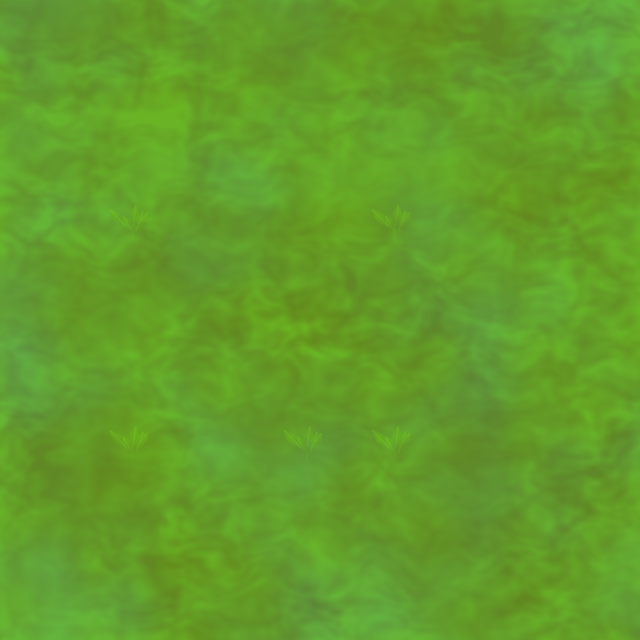
Give the GLSL for this texture, as a three.js fragment shader.

```glsl
varying vec2 vUv;

const vec3 DARK_MOSS = vec3(0.375, 0.535, 0.145);
const vec3 MID_GREEN = vec3(0.388, 0.612, 0.155);
const vec3 LIGHT_GREEN = vec3(0.405, 0.705, 0.165);
const vec3 LEAF_GREEN = vec3(0.42, 0.72, 0.09);
const float PATCH_SCALE = 4.0;
const float CLUMP_SCALE = 10.0;
const float MOTTLE_SCALE = 25.0;
const float GRAIN_SCALE = 54.0;
const float PATCH_GAIN = 1.05;
const float CLUMP_GAIN = 0.8;
const float MOTTLE_GAIN = 0.95;
const float GRAIN_GAIN = 0.65;
const float BLUE_HAZE = 0.13;
const float EDGE_GLOW = 0.3;
const float LEAF_LENGTH = 0.034;
const float LEAF_WIDTH = 0.0055;
const float LEAF_OPACITY = 0.5;
const int LEAVES = 5;

vec2 gradientAt(vec2 cell) {
  float angle = 6.2832 * fract(sin(dot(cell, vec2(127.1, 311.7))) * 43758.5);
  return vec2(cos(angle), sin(angle));
}

float gradientNoise(vec2 p) {
  vec2 i = floor(p);
  vec2 f = fract(p);
  vec2 u = f * f * f * (f * (f * 6.0 - 15.0) + 10.0);
  vec2 e = vec2(1.0, 0.0);
  float low = mix(dot(gradientAt(i), f), dot(gradientAt(i + e), f - e), u.x);
  float high = mix(dot(gradientAt(i + e.yx), f - e.yx),
                   dot(gradientAt(i + 1.0), f - 1.0), u.x);
  return mix(low, high, u.y);
}

// Layered tone: broad patches, clumps, then slightly flattened foliage grain
float foliageTone(vec2 p) {
  vec2 warp = vec2(gradientNoise(p * 14.0 + 3.7), gradientNoise(p * 14.0 + 41.3));
  vec2 q = p + 0.022 * warp;
  vec2 flat_ = q * vec2(0.85, 1.2);
  float density = 1.0 + 1.1 * gradientNoise(p * 5.0 + 71.0);
  float tone = PATCH_GAIN * gradientNoise(q * PATCH_SCALE + 11.5);
  tone += CLUMP_GAIN * gradientNoise(q * CLUMP_SCALE + 23.1);
  tone += density * MOTTLE_GAIN * gradientNoise(flat_ * MOTTLE_SCALE + 5.9);
  tone += density * GRAIN_GAIN * gradientNoise(flat_ * GRAIN_SCALE + 87.4);
  return tone;
}

// Soft lens-shaped leaf growing up from the origin; x is cover, y is its vein
vec2 leaf(vec2 p, float angle, float size) {
  float c = cos(angle);
  float s = sin(angle);
  vec2 q = vec2(c * p.x - s * p.y, s * p.x + c * p.y);
  float along = clamp(q.y / size, 0.0, 1.0);
  float halfWidth = LEAF_WIDTH * sin(3.1416 * along);
  float dist = length(vec2(max(abs(q.x) - halfWidth, 0.0), q.y - along * size));
  float cover = 1.0 - smoothstep(0.0, 0.003, dist);
  float vein = 1.0 - smoothstep(0.0, 0.0022, abs(q.x));
  return vec2(cover * smoothstep(0.0, 0.7, along), vein * cover);
}

// Fan of leaves with uneven lengths and staggered roots
vec2 sprig(vec2 p) {
  vec2 result = vec2(0.0);
  for (int i = 0; i < LEAVES; i++) {
    float k = float(i);
    float angle = (k - 2.0) * 0.38 + 0.15 * sin(k * 4.1);
    float size = LEAF_LENGTH * (0.8 + 0.35 * sin(k * 2.7 + 1.0));
    vec2 root = vec2(0.005 * (k - 2.0), 0.02 + 0.012 * sin(k * 3.3));
    result = max(result, leaf(p - root, angle, size));
  }
  float stem = 1.0 - smoothstep(0.0, 0.003, abs(p.x + 0.12 * p.y));
  stem *= smoothstep(-0.005, 0.005, p.y) * (1.0 - smoothstep(0.02, 0.04, p.y));
  return max(result, vec2(0.5 * stem, 0.0));
}

// Two rows of sprigs; the upper row leaves out its middle one
vec2 sprigs(vec2 p) {
  vec2 result = vec2(0.0);
  for (int row = 0; row < 2; row++) {
    for (int column = 0; column < 3; column++) {
      if (row == 1 && column == 1) continue;
      float c = float(column);
      vec2 base = vec2(0.208 + 0.339 * c - 0.067 * c * c, 0.28 + 0.345 * float(row));
      result = max(result, sprig(p - base));
    }
  }
  return result;
}

void main() {
  float tone = foliageTone(vUv);

  // Thin bright rim along the border
  vec2 border = min(vUv, 1.0 - vUv);
  tone += EDGE_GLOW * (1.0 - smoothstep(0.0, 0.022, min(border.x, border.y)));

  vec3 color = mix(MID_GREEN, DARK_MOSS, clamp(-tone, 0.0, 1.0));
  color = mix(color, LIGHT_GREEN, clamp(tone, 0.0, 1.0));

  // Cool haze drifting over some patches, warmer moss elsewhere
  float haze = gradientNoise(vUv * 4.5 + 52.3) + 0.5 * gradientNoise(vUv * 11.0 + 8.2);
  color.b += BLUE_HAZE * haze * (haze > 0.0 ? 1.0 : 0.45);
  color.r -= 0.02 * haze;

  vec2 plant = sprigs(vUv);
  float shade = 0.75 + 0.5 * gradientNoise(vUv * 60.0);
  color = mix(color, LEAF_GREEN, LEAF_OPACITY * plant.x * shade);
  color += vec3(0.02, 0.035, 0.02) * plant.y;

  gl_FragColor = vec4(color, 1.0);
}
```
